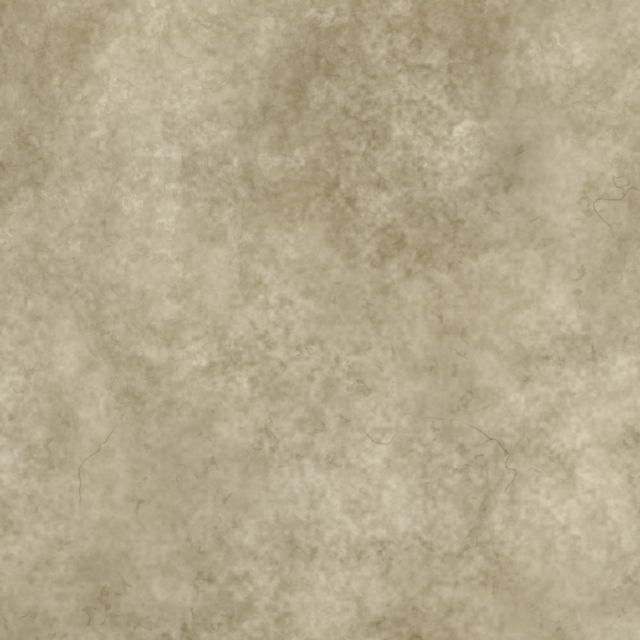
This texture is drawn by a WebGL 2 fragment shader. Its source:

```glsl
#version 300 es
precision highp float;
// Honed travertine: cloudy beige stone with pale flakes, brown specks and hairline cracks.

uniform vec2 u_resolution;
out vec4 fragColor;

// Colour: a mean, one step of lightness, and a warm-cool drift
const vec3 STONE = vec3(0.701, 0.654, 0.545);
const vec3 TONE_STEP = vec3(0.038, 0.040, 0.045);
const vec3 WARM_SHIFT = vec3(0.012, 0.0, -0.035);

// Feature frequencies, in repeats per canvas height
const float CLOUD_FREQ = 3.4;
const float MOTTLE_FREQ = 13.0;
const float FLECK_FREQ = 44.0;
const float GRAIN_FREQ = 125.0;
const float WRINKLE_FREQ = 40.0;
const float FLAKE_FREQ = 32.0;
const float SPECK_FREQ = 48.0;
const float CRACK_FREQ = 4.5;

// Feature strengths, in tone steps
const float CLOUD_GAIN = 3.9;
const float MOTTLE_GAIN = 3.8;
const float FLECK_GAIN = 3.6;
const float GRAIN_GAIN = 4.2;
const float WRINKLE_GAIN = 0.75;
const float FLAKE_GAIN = 1.2;
const float SPECK_GAIN = 1.3;
const float CRACK_GAIN = 1.8;
const float CRACK_WIDTH = 0.0024;

vec2 hash2(vec2 p) {
    vec3 q = fract(p.xyx * vec3(0.1031, 0.1030, 0.0973));
    q += dot(q, q.yzx + 33.33);
    return fract((q.xx + q.yz) * q.zy);
}

float valueNoise(vec2 p) {
    vec2 i = floor(p), f = fract(p);
    f = f * f * (3.0 - 2.0 * f);
    float low = mix(hash2(i).x, hash2(i + vec2(1, 0)).x, f.x);
    float high = mix(hash2(i + vec2(0, 1)).x, hash2(i + vec2(1, 1)).x, f.x);
    return mix(low, high, f.y);
}

// Zero-centred fractal noise
float fbm(vec2 p, int octaves) {
    float sum = 0.0, amp = 0.5;
    for (int i = 0; i < octaves; i++) {
        sum += amp * (valueNoise(p) - 0.5);
        p = mat2(1.6, 1.2, -1.2, 1.6) * p + 17.3;
        amp *= 0.5;
    }
    return sum;
}

// Soft blobs around scattered cell points; only a share of the cells is filled
float cellBlobs(vec2 p, float share, float radius) {
    vec2 cell = floor(p);
    float blob = 0.0;
    for (int y = -1; y <= 1; y++) {
        for (int x = -1; x <= 1; x++) {
            vec2 id = cell + vec2(x, y);
            vec2 kind = hash2(id + 71.0);
            float r = radius * mix(0.4, 1.0, kind.y);
            float d = length(p - id - hash2(id));
            blob = max(blob, step(kind.x, share) * (1.0 - smoothstep(0.45 * r, r, d)));
        }
    }
    return blob;
}

// Broad light and dark zones from layered sines
float zones(vec2 p) {
    return 0.38 * cos(10.0 * (p.x - 0.32) + 0.7 * sin(6.0 * (p.y - 0.45)))
         + 0.36 * cos(3.6 * (p.y - 0.25) + 0.6 * sin(7.0 * p.x)) - 0.08;
}

// Broken hairlines along the zero contour of a noise field
float cracks(vec2 p) {
    float field = fbm(p * CRACK_FREQ + 41.0, 5);
    float slope = length(vec2(dFdx(field), dFdy(field))) * u_resolution.y;
    float dist = abs(field) / max(slope, 0.15);
    float line = 1.0 - smoothstep(0.0, max(CRACK_WIDTH, 1.2 / u_resolution.y), dist);
    return line * smoothstep(0.06, 0.15, fbm(p * 7.0 + 5.0, 3));
}

void main() {
    vec2 uv = gl_FragCoord.xy / u_resolution.y;
    vec2 warp = vec2(fbm(uv * 5.0 + 3.0, 4), fbm(uv * 5.0 + 29.0, 4));
    vec2 ragged = vec2(fbm(uv * 60.0 + 7.0, 3), fbm(uv * 60.0 + 53.0, 3));

    // Rough crust towards the top, smoother pitted stone below
    float rough = smoothstep(0.38, 0.68, uv.y + 1.3 * warp.x - 0.25 * (uv.x - 0.5));
    float mottle = fbm(uv * MOTTLE_FREQ + 2.5 * warp, 5);

    // Clouds, with edges of the mottling steepened into patches
    float tone = zones(uv + 0.5 * warp);
    tone += CLOUD_GAIN * fbm(uv * CLOUD_FREQ + 1.6 * warp + 11.0, 5);
    tone += MOTTLE_GAIN * mix(mottle, 0.24 * smoothstep(-0.1, 0.1, mottle) - 0.12, 0.5);

    // Flecks and grain, calmer in some places
    float bustle = mix(0.65, 1.15, smoothstep(-0.12, 0.12, fbm(uv * 4.5 + 37.0, 3)));
    bustle *= mix(0.85, 1.1, rough);
    tone += bustle * FLECK_GAIN * fbm(uv * FLECK_FREQ + 3.0 * warp + 23.0, 3);
    tone += bustle * GRAIN_GAIN * fbm(uv * GRAIN_FREQ, 2);

    // Wrinkles and pale flakes in the crust
    float ridge = abs(fbm(uv * WRINKLE_FREQ + 4.0 * warp + 61.0, 4));
    tone -= WRINKLE_GAIN * mix(0.3, 1.0, rough) * (1.0 - smoothstep(0.0, 0.05, ridge));
    float flakes = cellBlobs(uv * FLAKE_FREQ + 2.6 * ragged, 0.26, 0.65);
    tone += FLAKE_GAIN * flakes * mix(0.25, 1.0, rough) * smoothstep(-0.12, 0.08, mottle);

    // Brown specks and cracks in the smooth stone
    float specks = cellBlobs(uv * SPECK_FREQ + 2.4 * ragged + 19.0, 0.3, 0.55);
    tone -= SPECK_GAIN * specks * mix(1.0, 0.25, rough) * smoothstep(0.12, -0.1, mottle);
    tone -= CRACK_GAIN * cracks(uv) * mix(1.0, 0.35, rough);

    vec3 color = STONE + TONE_STEP * tone + WARM_SHIFT * fbm(uv * 4.0 + 83.0, 3);
    fragColor = vec4(clamp(color, 0.0, 1.0), 1.0);
}
```
